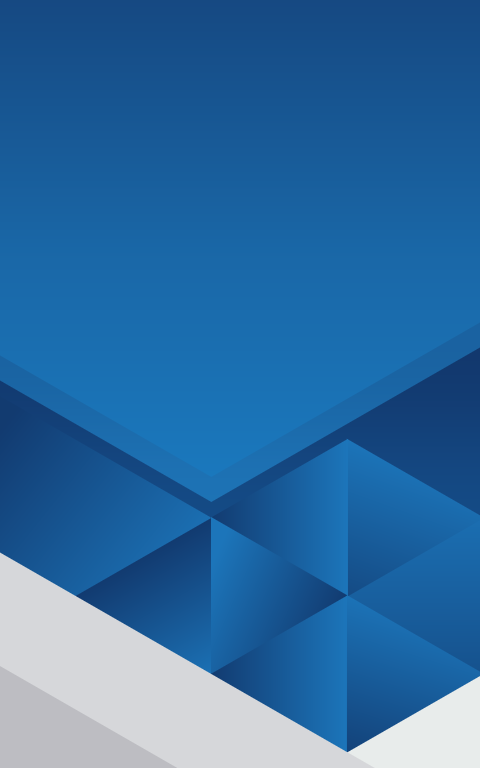
Give the GLSL for this background, as a Shadertoy shader.

```glsl
// Blue chevron panel above a hexagon of shaded triangles and pale grey diagonal bands.

// Layout, in canvas heights (origin at the lower left)
const float ASPECT = 0.6224;
const float SLOPE = 0.57735;              // every slanted edge runs at 30 degrees
const float COS30 = 0.866025;
const vec2  HUB = vec2(0.4505, 0.224);    // centre of the hexagon
const float EDGE = 0.2035;                // side of one triangle
const vec2  OUTER_APEX = vec2(0.2740, 0.3464);
const vec2  INNER_APEX = vec2(0.2740, 0.3790);
const float GREY_BAND_Y = 0.1328;         // dark grey band at the left side

// Colours
const vec3 NAVY = vec3(0.07, 0.23, 0.44);
const vec3 AZURE = vec3(0.11, 0.46, 0.73);
const vec3 SKY_TOP = vec3(0.085, 0.285, 0.51);
const vec3 SKY_MID = vec3(0.10, 0.405, 0.655);
const vec3 SKY_LOW = vec3(0.10, 0.47, 0.74);
const vec3 RIM_HIGH = vec3(0.10, 0.385, 0.63);
const vec3 RIM_LOW = vec3(0.115, 0.45, 0.71);
const vec3 SHADE_HIGH = vec3(0.07, 0.22, 0.43);
const vec3 SHADE_LOW = vec3(0.08, 0.29, 0.52);
const vec3 LIGHT_GREY = vec3(0.84, 0.845, 0.855);
const vec3 DARK_GREY = vec3(0.74, 0.74, 0.76);
const vec3 OFF_WHITE = vec3(0.91, 0.925, 0.92);

// Dark end (xy) and bright end (zw) of each sector, in triangle sides from the hub
const vec4 SECTOR_RAMP[6] = vec4[6](
    vec4( 0.60, -1.30,  0.60,  0.75),
    vec4(-0.10, -0.35,  0.35,  0.90),
    vec4(-0.87,  0.00,  0.00,  0.00),
    vec4( 0.00,  0.00, -0.80,  0.35),
    vec4(-0.87,  0.00,  0.00,  0.00),
    vec4( 0.00, -1.15,  0.35, -0.05));

// Signed distance to a slanted line, positive above it
float above(vec2 p, vec2 onLine, float slope) {
    return (p.y - onLine.y - slope * (p.x - onLine.x)) * COS30;
}

// Signed distance to a V shape, positive inside it
float chevron(vec2 p, vec2 apex) {
    return above(vec2(abs(p.x - apex.x), p.y), vec2(0.0, apex.y), SLOPE);
}

// Linear blend from navy at one point to azure at another
vec3 ramp(vec2 p, vec2 dark, vec2 bright) {
    vec2 axis = bright - dark;
    return mix(NAVY, AZURE, clamp(dot(p - dark, axis) / dot(axis, axis), 0.0, 1.0));
}

// Smooth coverage of the region where d is positive
float cover(float d) {
    return clamp(0.5 + d * iResolution.y, 0.0, 1.0);
}

void mainImage(out vec4 fragColor, in vec2 fragCoord) {
    vec2 p = fragCoord / iResolution.xy * vec2(ASPECT, 1.0);
    vec2 q = (p - HUB) / EDGE;
    float overlap = 0.5 / iResolution.y;

    // Shaded ground behind the triangles
    vec3 col = mix(SHADE_LOW, SHADE_HIGH, smoothstep(0.33, 0.55, p.y));

    // Left panel
    vec2 joint = vec2(-COS30, 0.5);
    float panel = min(-above(q, joint, -SLOPE), joint.x - q.x) * EDGE;
    col = mix(col, ramp(p, vec2(0.0, 0.44), vec2(0.25, 0.24)), cover(panel));

    // Triangle to the left of the hexagon
    float wing = min(-above(q, joint, SLOPE), joint.x - q.x) * EDGE;
    col = mix(col, ramp(q, vec2(-1.30, 0.25), vec2(-0.83, -0.56)), cover(wing));

    // Six sectors around the hub
    for (int i = 0; i < 6; i++) {
        float a = radians(60.0 * float(i));
        vec2 axis = vec2(cos(a), sin(a));
        vec2 r = vec2(dot(q, axis), dot(q, vec2(-axis.y, axis.x)));
        float sector = min(COS30 - r.x, 0.5 * r.x - COS30 * abs(r.y)) * EDGE;
        vec3 shade = ramp(q, SECTOR_RAMP[i].xy, SECTOR_RAMP[i].zw);
        col = mix(col, shade, cover(sector + overlap));
    }

    // Pale corner and diagonal bands
    vec2 tip = vec2(0.0, -1.0);
    col = mix(col, OFF_WHITE, cover(-above(q, tip, SLOPE) * EDGE));
    col = mix(col, LIGHT_GREY, cover(-above(q, tip, -SLOPE) * EDGE));
    col = mix(col, DARK_GREY, cover(-above(p, vec2(0.0, GREY_BAND_Y), -SLOPE)));

    // Upper panel with its rim
    vec3 rim = mix(RIM_LOW, RIM_HIGH, smoothstep(0.34, 0.56, p.y));
    vec3 sky = mix(SKY_LOW, SKY_MID, clamp((p.y - 0.38) / 0.29, 0.0, 1.0));
    sky = mix(sky, SKY_TOP, clamp((p.y - 0.67) / 0.33, 0.0, 1.0));
    col = mix(col, rim, cover(chevron(p, OUTER_APEX)));
    col = mix(col, sky, cover(chevron(p, INNER_APEX)));

    fragColor = vec4(col, 1.0);
}
```
